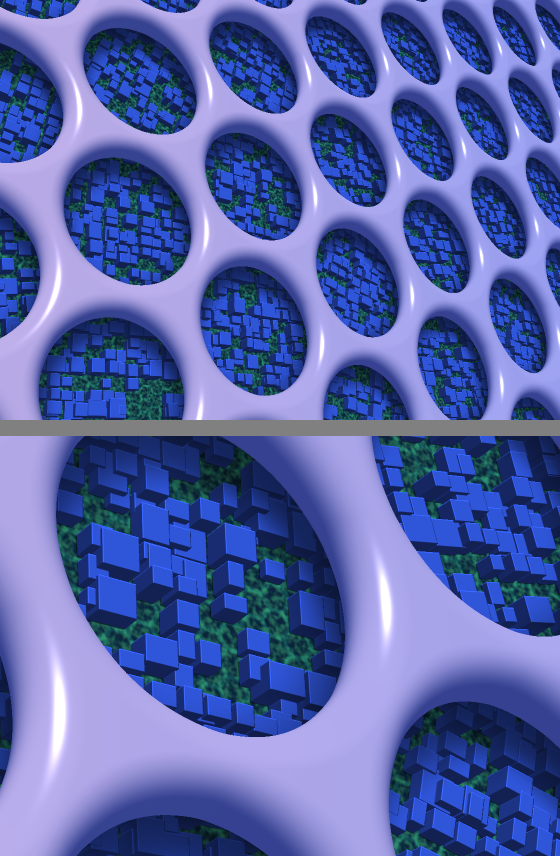
Top, the full canvas; bottom, a detail of the centre.
A Shadertoy shader for this pattern:

```glsl
float hash(vec2 p) {
    return fract(sin(dot(p, vec2(127.1, 311.7))) * 43758.5);
}

vec2 gradientAt(vec2 p) {
    float angle = 6.2832 * hash(p);
    return vec2(cos(angle), sin(angle));
}

float gradientNoise(vec2 p) {
    vec2 i = floor(p), f = fract(p), u = f * f * (3.0 - 2.0 * f), e = vec2(1, 0);
    return mix(mix(dot(gradientAt(i), f), dot(gradientAt(i + e), f - e), u.x),
               mix(dot(gradientAt(i + e.yx), f - e.yx), dot(gradientAt(i + 1.0), f - 1.0), u.x), u.y);
}

float smoothMax(float a, float b, float k) {
    float h = max(k - abs(a - b), 0.0);
    return max(a, b) + h * h / (4.0 * k);
}

// Offset from the centre of the nearest flat-topped hexagon of side 1
vec2 hexLocal(vec2 p) {
    vec2 period = vec2(3.0, sqrt(3.0));
    vec2 a = mod(p + 0.5 * period, period) - 0.5 * period;
    vec2 b = mod(p, period) - 0.5 * period;
    return dot(a, a) < dot(b, b) ? a : b;
}

float hexEdge(vec2 q, float rounding) {
    q = abs(q);
    float sides = smoothMax(q.y, dot(q, vec2(0.866, 0.5)), rounding);
    return 0.866 - smoothMax(sides, abs(dot(q, vec2(0.866, -0.5))), rounding);
}

// Rounded tubes that swell where three of them join
float frame(vec3 p) {
    return length(vec2(max(hexEdge(hexLocal(p.xy), 0.4), 0.0), p.z)) - 0.16;
}

// Two overlaid grids of blocks, turned a little in each hexagon
float blocks(vec3 p) {
    float z = p.z + 0.3;
    if (z > 0.2) return z - 0.17;
    vec2 q = hexLocal(p.xy);
    vec2 centre = floor((p.xy - q) * 2.0 + 0.5);
    float turn = 0.5 * (hash(centre) - 0.5);
    q = mat2(cos(turn), sin(turn), -sin(turn), cos(turn)) * q;
    float d = z;
    for (int i = 0; i < 2; i++) {
        float size = 0.19 - 0.065 * float(i);
        vec2 g = q / size + 0.37 * float(i);
        vec2 id = floor(g) + centre * 3.7 + 19.0 * float(i);
        vec2 f = abs(fract(g) - 0.5) * size;
        d = min(d, 0.5 * size - max(f.x, f.y) + 0.012);
        if (hash(id) < 0.57 + 0.3 * gradientNoise(id * 0.3)) {
            vec2 extent = size * (0.26 + 0.2 * vec2(hash(id + 3.1), hash(id + 7.7)));
            float height = 0.04 + 0.11 * hash(id + 5.3);
            vec3 b = vec3(f - extent, z - height);
            d = min(d, length(max(b, 0.0)) + min(max(b.x, max(b.y, b.z)), 0.0));
        }
    }
    return d;
}

float scene(vec3 p) {
    return min(frame(p), blocks(p));
}

vec3 surfaceNormal(vec3 p) {
    vec2 e = vec2(0.002, -0.002);
    return normalize(e.xyy * scene(p + e.xyy) + e.yyx * scene(p + e.yyx)
                   + e.yxy * scene(p + e.yxy) + e.xxx * scene(p + e.xxx));
}

vec3 groundColour(vec2 p) {
    float speckle = gradientNoise(p * 30.0) + 0.6 * gradientNoise(p * 63.0);
    vec3 c = mix(vec3(0.04, 0.15, 0.25), vec3(0.16, 0.46, 0.38), smoothstep(-0.5, 0.6, speckle));
    float line = hexEdge(hexLocal(p * 14.0), 0.01);
    return c + vec3(0.03, 0.16, 0.1) * (1.0 - smoothstep(0.05, 0.25, line));
}

vec3 render(vec2 screen) {
    // Oblique camera over the plane
    vec3 eye = vec3(-5.6, -5.08, 6.1);
    vec3 ray = normalize(vec3(screen / 1.74, 1.0)
        * mat3(0.815, -0.257, 0.52, -0.02, 0.884, 0.467, 0.58, 0.391, -0.715));
    float t = (0.17 - eye.z) / ray.z;
    for (int i = 0; i < 64; i++) {
        float d = scene(eye + ray * t);
        if (d < 0.002) break;
        t += d * 0.9;
    }
    vec3 p = eye + ray * t, n = surfaceNormal(p);
    vec3 light = normalize(vec3(-0.4, 0.45, 0.8));
    float diffuse = max(dot(n, light), 0.0);

    // Glossy lavender frame
    if (frame(p) < blocks(p)) {
        vec3 lit = mix(vec3(0.75, 0.69, 0.92), vec3(0.62, 0.64, 0.95), smoothstep(-5.0, 4.0, p.x));
        vec3 c = mix(vec3(0.2, 0.25, 0.56), lit, smoothstep(-0.1, 0.95, diffuse));
        float shine = max(dot(n, normalize(light - ray)), 0.0);
        return c * smoothstep(-0.4, -0.05, p.z) + 0.65 * pow(shine, 180.0);
    }

    // Blue blocks and green ground, shaded beside the frame
    float shadow = smoothstep(-0.08, 0.14, frame(p + light * 0.28));
    float contact = smoothstep(-0.05, 0.25, frame(p));
    vec3 base = p.z > -0.294 ? vec3(0.2, 0.36, 0.92) : groundColour(p.xy);
    return base * (0.35 + 0.9 * diffuse * diffuse * mix(0.35, 1.0, shadow)) * mix(0.55, 1.0, contact);
}

void mainImage(out vec4 fragColor, in vec2 fragCoord) {
    vec3 sum = vec3(0);
    for (int i = 0; i < 4; i++) {
        vec2 offset = vec2(i % 2, i / 2) * 0.5 - 0.25;
        sum += render((fragCoord + offset - 0.5 * iResolution.xy) / iResolution.y);
    }
    fragColor = vec4(sum / 4.0, 1.0);
}
```
